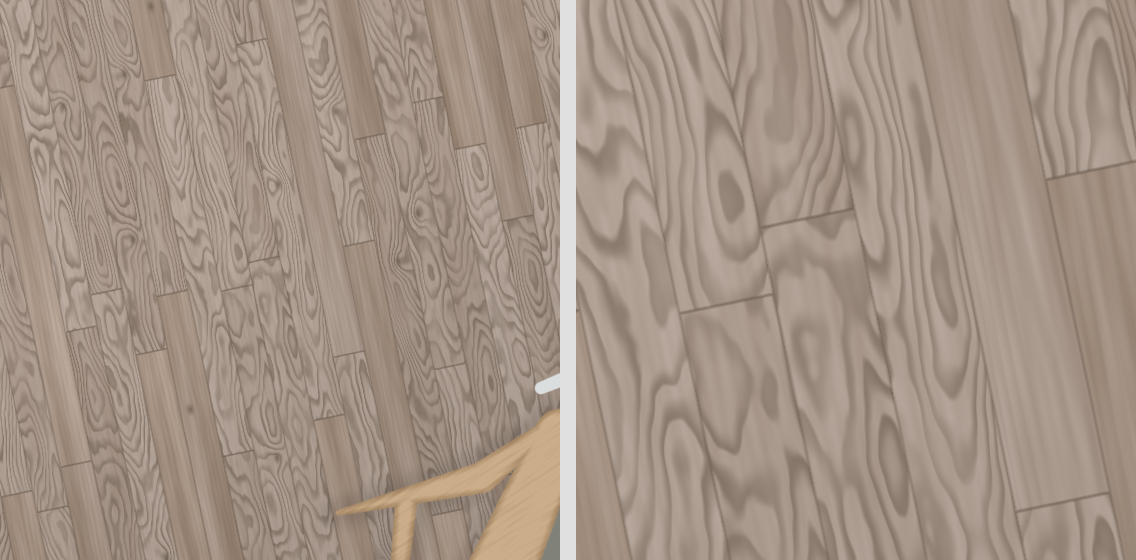
Left, the full canvas; right, a detail of the centre.
Write a WebGL 1 fragment shader that draws this texture.

```glsl
precision highp float;
// Slanted greyed-oak plank floor with the corner of a pale wooden chair.
uniform vec2 u_resolution;

#define PLANK_WIDTH 0.0574
#define PLANK_LENGTH 0.685
#define TILT 0.204
#define COLUMN_SHIFT 0.1
#define SEAM_WIDTH 0.0011
#define PLAIN_SHARE 0.36
#define RING_DENSITY 7.0
#define RING_STRENGTH 0.62
#define KNOT_SHARE 0.4

const vec3 PALE = vec3(0.73, 0.67, 0.63);
const vec3 BROWN = vec3(0.57, 0.495, 0.435);
const vec3 GRAIN = vec3(0.44, 0.38, 0.325);
const vec3 CHAIR_LIGHT = vec3(0.80, 0.68, 0.54);
const vec3 CHAIR_DARK = vec3(0.54, 0.42, 0.29);
const vec3 SEAT_GREY = vec3(0.50, 0.51, 0.48);
const vec3 WHITE_TRIM = vec3(0.86, 0.87, 0.87);

float hash(vec2 p) {
  return fract(sin(dot(p, vec2(12.99, 78.23))) * 4375.85);
}

vec2 gradient(vec2 p) {
  float a = 6.2832 * hash(p);
  return vec2(cos(a), sin(a));
}

float noise(vec2 p) {
  vec2 i = floor(p), f = fract(p), w = f * f * f * (f * (f * 6.0 - 15.0) + 10.0);
  vec2 e = vec2(1.0, 0.0);
  float low = mix(dot(gradient(i), f), dot(gradient(i + e), f - e), w.x);
  float high = mix(dot(gradient(i + e.yx), f - e.yx), dot(gradient(i + 1.0), f - 1.0), w.x);
  return mix(low, high, w.y);
}

// Distance to a rod whose radius runs from ra to rb.
float taper(vec2 p, vec2 a, vec2 b, float ra, float rb) {
  vec2 ab = b - a;
  float h = clamp(dot(p - a, ab) / dot(ab, ab), 0.0, 1.0);
  return length(p - a - ab * h) - mix(ra, rb, h);
}

// Soft dark late-wood edge once per growth ring.
float ringLine(float h) {
  float s = fract(h);
  return smoothstep(0.3, 0.82, s) * (1.0 - smoothstep(0.82, 1.0, s));
}

vec3 plankFloor(vec2 p, float px) {
  // Rotated plank frame: x across, y along, both in plank widths
  float across = (p.x * cos(TILT) - p.y * sin(TILT)) / PLANK_WIDTH + COLUMN_SHIFT;
  float column = floor(across);
  float along = (p.x * sin(TILT) + p.y * cos(TILT)) / PLANK_LENGTH + hash(vec2(column, 3.7));
  vec2 id = vec2(column, floor(along));
  vec2 local = vec2(fract(across), fract(along) * PLANK_LENGTH / PLANK_WIDTH);
  vec2 seed = 40.0 * vec2(hash(id + 5.3), hash(id + 9.1));
  float plain = step(hash(id + 17.2), PLAIN_SHARE);

  // Occasional knot that bends the rings
  vec2 knot = vec2(0.3 + 0.4 * hash(id + 2.4), 2.0 + 8.0 * hash(id + 6.8));
  vec2 toKnot = (local - knot) * vec2(1.0, 0.65);
  float knotDist = dot(toKnot, toKnot);
  float hasKnot = step(hash(id + 11.6), KNOT_SHARE);

  // Arched figure from contours of stretched noise, or straight grain
  float x = local.x - 0.5;
  float arches = RING_DENSITY * noise(local * vec2(1.1, 0.28) + seed) + 4.0 * x * x
    + 0.7 * noise(local * vec2(3.0, 1.1) + seed)
    + 0.2 * noise(local * vec2(7.0, 3.0) + seed)
    + hasKnot * 2.5 * exp(-12.0 * knotDist);
  float straight = 7.0 * local.x + 2.0 * noise(local * vec2(1.5, 0.12) + seed);
  float strength = mix(0.75 + 0.7 * noise(local * vec2(1.6, 0.5) + seed + 7.0), 0.16, plain);
  float rings = ringLine(mix(arches, straight, plain)) * strength;

  // Plank tone, broad streaks and fine fibres
  float streak = noise(local * vec2(2.2, 0.12) + seed + 13.0);
  float fibre = noise(local * vec2(11.0, 0.9) + seed);
  float tone = mix(0.66, 0.36, plain) + 0.3 * (hash(id + 23.5) - 0.5)
    + mix(0.25, 0.75, plain) * streak + 0.24 * fibre;
  vec3 color = mix(BROWN, PALE, clamp(tone, -0.15, 1.1));
  color *= mix(vec3(1.0), vec3(1.015, 0.995, 0.965), plain * hash(id + 31.0));
  color = mix(color, GRAIN, RING_STRENGTH * rings);
  color = mix(color, GRAIN * 0.9, 0.65 * hasKnot * exp(-110.0 * knotDist));

  // Tight joints, a little stronger at the plank ends
  float sideDist = min(local.x, 1.0 - local.x) * PLANK_WIDTH;
  float endDist = min(fract(along), 1.0 - fract(along)) * PLANK_LENGTH;
  vec2 seam = 1.0 - smoothstep(vec2(0.0), vec2(SEAM_WIDTH + px), vec2(sideDist, endDist));
  return mix(color, GRAIN * 0.9, max(0.38 * seam.x, 0.55 * seam.y));
}

vec3 chairWood(vec2 p, float d) {
  float grain = noise(vec2(dot(p, vec2(0.55, 0.83)) * 150.0, dot(p, vec2(0.83, -0.55)) * 14.0));
  float shade = smoothstep(-0.014, 0.0, d) * 0.5 + 0.3 * grain;
  return mix(CHAIR_LIGHT, CHAIR_DARK, clamp(shade, 0.0, 1.0));
}

void main() {
  float px = 1.0 / u_resolution.y;
  vec2 p = gl_FragCoord.xy * px;
  p.y = 1.0 - p.y; // downwards from the top edge
  vec3 color = plankFloor(p, px);
  color *= 1.02 - 0.06 * smoothstep(0.5, 1.4, p.x * 0.6 + p.y);

  // Chair parts: arm, leg, back, seat and a white trim
  float arm = min(taper(p, vec2(0.604, 0.916), vec2(0.86, 0.853), 0.005, 0.028),
                  taper(p, vec2(0.86, 0.853), vec2(0.96, 0.777), 0.028, 0.016));
  float leg = taper(p, vec2(0.725, 0.9), vec2(0.712, 1.03), 0.02, 0.016);
  float back = taper(p, vec2(1.0, 0.775), vec2(0.895, 1.02), 0.045, 0.06);
  float seat = taper(p, vec2(1.04, 0.87), vec2(1.02, 1.05), 0.07, 0.06);
  float trim = taper(p, vec2(0.966, 0.693), vec2(1.03, 0.667), 0.011, 0.013);
  float wood = min(min(arm, leg), back);

  color *= mix(0.9, 1.0, smoothstep(0.0, 0.04, min(wood, seat)));
  color = mix(color, SEAT_GREY, 1.0 - smoothstep(-px, px, seat));
  color = mix(color, WHITE_TRIM, 1.0 - smoothstep(-px, px, trim));
  color = mix(color, chairWood(p, wood), 1.0 - smoothstep(-px, px, wood));
  gl_FragColor = vec4(color, 1.0);
}
```
